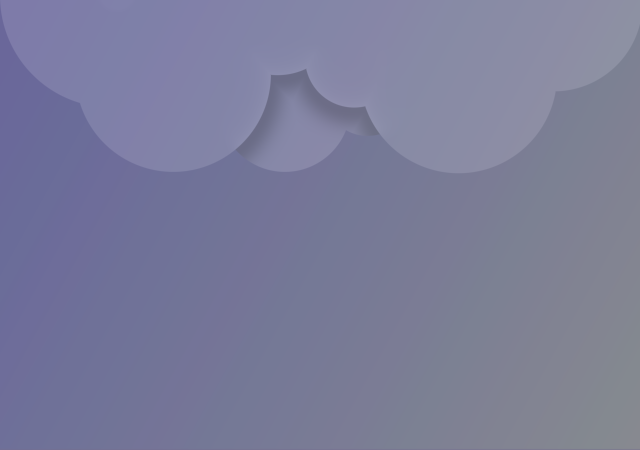
Write a Shadertoy shader that draws this background.

```glsl
// Sky gradient, from upper left to lower right
const vec3 SKY_VIOLET = vec3(0.412, 0.405, 0.602);
const vec3 SKY_INDIGO = vec3(0.424, 0.427, 0.602);
const vec3 SKY_SLATE  = vec3(0.470, 0.480, 0.586);
const vec3 SKY_GREY   = vec3(0.530, 0.541, 0.562);
const vec2 SKY_WEIGHT = vec2(0.72, 0.28);
const float BAND_STRENGTH = 0.006;

// Translucent clouds
const vec3 CLOUD_TINT = vec3(0.92, 0.92, 0.98);
const float FRONT_ALPHA = 0.155;
const float BACK_ALPHA = 0.17;
const float SHADOW_STRENGTH = 0.20;
const float SHADOW_WIDTH = 0.036;
const vec2 SHADOW_OFFSET = vec2(0.0, 0.010);
const float RIM_STRENGTH = 0.07;
const float RIM_WIDTH = 0.022;

// Faint patch and lower border
const vec3 PATCH = vec3(0.260, -0.018, 0.042);
const float PATCH_ALPHA = 0.02;
const vec3 BORDER_COLOR = vec3(0.455, 0.430, 0.560);
const float BORDER_HEIGHT = 0.004;

// Cloud lobes: centre and radius in canvas heights, y measured downward
const vec3 FRONT_LOBES[6] = vec3[6](
    vec3(0.248, -0.009, 0.248), vec3(0.385, 0.165, 0.217),
    vec3(0.617,  0.019, 0.148), vec3(0.787, 0.130, 0.109),
    vec3(1.019,  0.166, 0.219), vec3(1.231, 0.006, 0.197));
const vec3 BACK_LOBES[2] = vec3[2](
    vec3(0.633, 0.236, 0.146), vec3(0.817, 0.205, 0.097));

float circleDistance(vec2 p, vec3 circle) {
    return length(p - circle.xy) - circle.z;
}

float boxDistance(vec2 p, vec2 center, vec2 halfSize) {
    vec2 q = abs(p - center) - halfSize;
    return length(max(q, 0.0)) + min(max(q.x, q.y), 0.0);
}

float frontDistance(vec2 p) {
    // The box joins the lobes along the top
    float d = boxDistance(p, vec2(0.74, -0.07), vec2(0.49, 0.13));
    for (int i = 0; i < 6; i++) d = min(d, circleDistance(p, FRONT_LOBES[i]));
    return d;
}

float backDistance(vec2 p) {
    float d = 1e3;
    for (int i = 0; i < 2; i++) d = min(d, circleDistance(p, BACK_LOBES[i]));
    return d;
}

vec3 skyColor(vec2 uv) {
    float t = dot(uv, SKY_WEIGHT);
    vec3 color = mix(SKY_VIOLET, SKY_INDIGO, smoothstep(0.0, 0.25, t));
    color = mix(color, SKY_SLATE, clamp((t - 0.2) / 0.4, 0.0, 1.0));
    color = mix(color, SKY_GREY, clamp((t - 0.6) / 0.4, 0.0, 1.0));
    // Slow hue drift between violet and blue
    float band = sin(t * 32.0) + 0.5 * sin(t * 57.0 + 1.0);
    return color + BAND_STRENGTH * band * vec3(0.5, -0.5, 0.2);
}

float coverage(float d, float pixel) {
    return 1.0 - smoothstep(-0.75 * pixel, 0.75 * pixel, d);
}

void mainImage(out vec4 fragColor, in vec2 fragCoord) {
    vec2 uv = fragCoord / iResolution.xy;
    uv.y = 1.0 - uv.y;
    vec2 p = vec2(uv.x * iResolution.x / iResolution.y, uv.y);
    float pixel = 1.0 / iResolution.y;

    vec3 sky = skyColor(uv);
    float front = frontDistance(p);
    float back = backDistance(p);

    // Back cloud, shaded by the front one
    float shadowDistance = max(frontDistance(p - SHADOW_OFFSET), 0.0) / SHADOW_WIDTH;
    float shadow = SHADOW_STRENGTH * exp(-shadowDistance * shadowDistance);
    vec3 backColor = mix(sky, CLOUD_TINT, BACK_ALPHA) * (1.0 - shadow);
    vec3 color = mix(sky, backColor, coverage(back, pixel));

    // Front cloud, with a soft rim where it crosses the back cloud
    float rim = exp(min(front, 0.0) / RIM_WIDTH) * (1.0 - smoothstep(-0.02, 0.02, back));
    vec3 frontColor = mix(sky, CLOUD_TINT, FRONT_ALPHA + RIM_STRENGTH * rim);
    float patchCover = coverage(circleDistance(p, PATCH), 4.0 * pixel);
    frontColor = mix(frontColor, CLOUD_TINT, PATCH_ALPHA * patchCover);
    color = mix(color, frontColor, coverage(front, pixel));

    // Thin lower border
    float border = smoothstep(1.0 - BORDER_HEIGHT, 1.0, p.y);
    color = mix(color, BORDER_COLOR, 0.6 * border);

    fragColor = vec4(color, 1.0);
}
```
